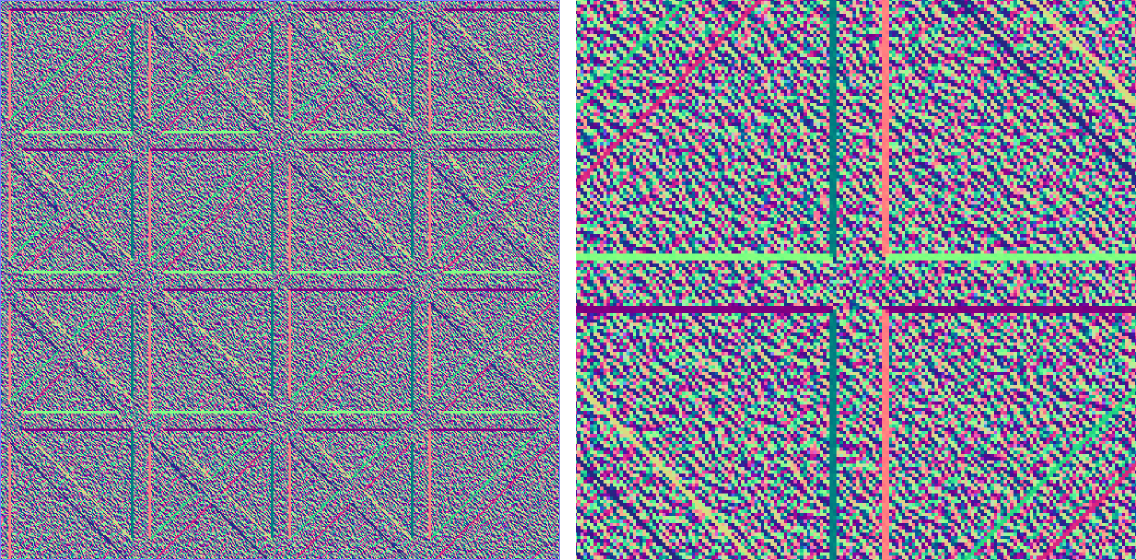
Left: the whole. Right: its middle third, enlarged.
Write a WebGL 2 fragment shader that draws this texture map.

```glsl
#version 300 es
precision highp float;

#define TEXELS 512.0
#define CELLS 4.0
#define BEAM_HALF_WIDTH 8.0
#define GRID_OFFSET 1.0
#define BEAM_HEIGHT 8.0
#define GRAIN_STREAK 0.3
#define BUMP_STRENGTH 14.0
#define SAMPLES 2

uniform vec2 u_resolution;
out vec4 outColor;

float hash(vec2 p) {
  uvec2 q = uvec2(ivec2(p) + 16) * uvec2(1597334673u, 3812015801u);
  uint n = q.x ^ q.y;
  n = (n ^ (n >> 15)) * 2246822519u;
  n = (n ^ (n >> 13)) * 3266489917u;
  n ^= n >> 16;
  return float(n >> 8) / 16777216.0;
}

// Random grain, slightly stretched along the falling diagonal
float grainHeight(vec2 texel) {
  return hash(texel) + GRAIN_STREAK * hash(texel + 1.0);
}

// Raised lattice: straight beams plus braces across each cell
float beamHeight(vec2 texel) {
  float cellSize = TEXELS / CELLS;
  vec2 p = texel + 0.5 - GRID_OFFSET;
  vec2 nearestLine = min(floor(p / cellSize + 0.5), CELLS - 1.0) * cellSize;
  vec2 toLine = abs(p - nearestLine);
  float dist = min(toLine.x, toLine.y);

  vec2 cell = floor(p / cellSize);
  vec2 local = p - cell * cellSize;
  float falling = abs(local.x - local.y) * sqrt(0.5);
  float rising = abs(local.x + local.y - cellSize) * sqrt(0.5);

  // Each main diagonal of the sheet omits the brace that runs along it
  if (cell.x != cell.y) dist = min(dist, falling);
  if (cell.x + cell.y != CELLS - 1.0) dist = min(dist, rising);
  return BEAM_HEIGHT * step(dist, BEAM_HALF_WIDTH);
}

float surfaceHeight(vec2 texel) {
  return beamHeight(texel) + grainHeight(texel);
}

// Encoded surface normal, flat along the outer rim
vec3 normalColor(vec2 uv) {
  vec2 texel = clamp(floor(vec2(uv.x, 1.0 - uv.y) * TEXELS), 0.0, TEXELS - 1.0);
  vec2 rim = min(texel, TEXELS - 1.0 - texel);
  if (min(rim.x, rim.y) < 0.5) return vec3(0.5, 0.5, 1.0);

  vec2 e = vec2(1.0, 0.0);
  vec2 slope = vec2(
    surfaceHeight(texel - e.xy) - surfaceHeight(texel + e.xy),
    surfaceHeight(texel + e.yx) - surfaceHeight(texel - e.yx));
  return normalize(vec3(slope * BUMP_STRENGTH, 1.0)) * 0.5 + 0.5;
}

void main() {
  // Average over the pixel area to smooth the edges
  vec3 color = vec3(0.0);
  for (int y = 0; y < SAMPLES; y++) {
    for (int x = 0; x < SAMPLES; x++) {
      vec2 jitter = (vec2(x, y) + 0.5) / float(SAMPLES) - 0.5;
      color += normalColor((gl_FragCoord.xy + jitter) / u_resolution);
    }
  }
  outColor = vec4(color / float(SAMPLES * SAMPLES), 1.0);
}
```
